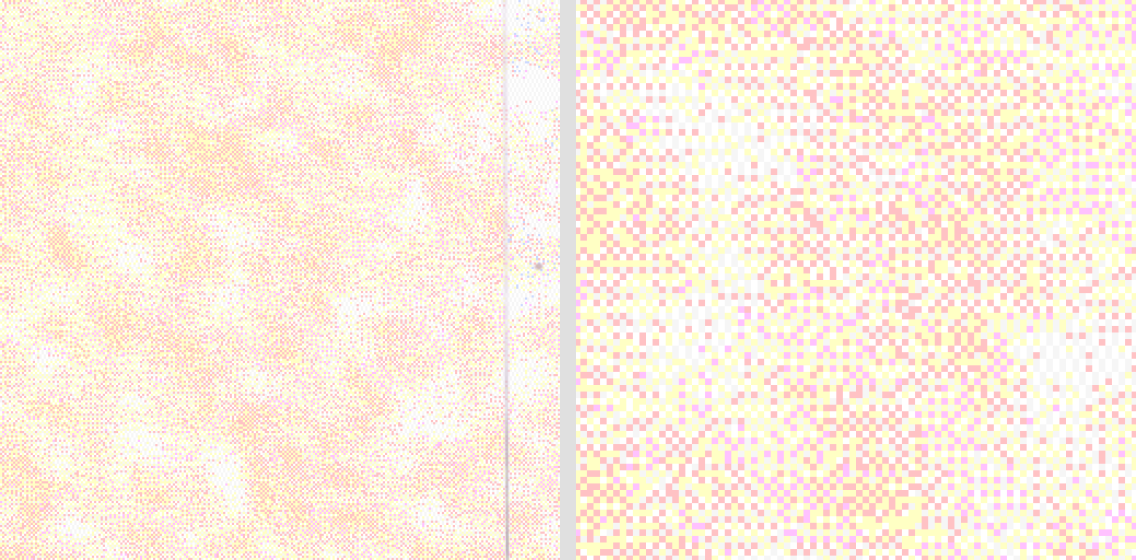
Left, the full canvas; right, a detail of the centre.
A WebGL 1 fragment shader for this texture:

```glsl
precision highp float;

// Pale mottled paper, dithered on a 256-cell grid to white, cream, pink and lilac.
// Noise fields set how often green and blue drop; a two-level checker loosened by
// high-passed hash noise decides which cells do. A seam and a speck lie on top.

uniform vec2 u_resolution;

const float CELLS = 256.0;

float hash(vec2 p) {
  vec3 q = fract(p.xyx * vec3(0.1031, 0.1030, 0.0973));
  q += dot(q, q.yzx + 33.33);
  return fract((q.x + q.y) * q.z);
}

float valueNoise(vec2 p) {
  vec2 i = floor(p), f = fract(p);
  f = f * f * (3.0 - 2.0 * f);
  return mix(mix(hash(i), hash(i + vec2(1.0, 0.0)), f.x),
             mix(hash(i + vec2(0.0, 1.0)), hash(i + 1.0), f.x), f.y);
}

// Evenly spread noise: a hash minus the mean of its diagonal neighbours
float spreadNoise(vec2 c) {
  float around = hash(c + 1.0) + hash(c - 1.0)
               + hash(c + vec2(1.0, -1.0)) + hash(c + vec2(-1.0, 1.0));
  return smoothstep(-0.65, 0.65, hash(c) - 0.25 * around);
}

float seamX(float y) {
  return 0.906 - 0.005 * y;
}

// Dithered colour of one grid cell
vec3 cellColor(vec2 cell) {
  vec2 c = cell + 300.0;
  vec2 uv = (cell + 0.5) / CELLS;

  // Mottling, barely stretched along the falling diagonal
  vec2 q = vec2(uv.x + 0.18 * uv.y, uv.y + 0.1 * uv.x) + 3.0;
  float blotch = 0.55 * valueNoise(q * 14.0) + 0.45 * valueNoise(q.yx * 29.0) - 0.5;
  float rosy = valueNoise(q * 19.0 + 40.0) - 0.5;
  float strip = step(seamX(uv.y), uv.x);
  float fade = strip * smoothstep(0.1, 0.8, uv.y);
  float blueDrop = 0.54 + 1.05 * blotch + 0.12 * (0.5 - uv.x) - 0.28 * fade;
  float greenDrop = 0.25 + 0.5 * blotch + 0.12 * rosy - 0.12 * fade;

  // Checker phase wanders, and green sometimes runs against blue
  float phase = step(0.5, valueNoise(c / 9.0));
  float against = step(0.62, valueNoise(c / 6.0 + 90.0));
  float column = mod(c.x + step(0.5, valueNoise(c / 5.0 + 30.0)), 2.0);
  float spread = mix(spreadNoise(c), column, 0.24);
  float checker = mod(c.x + c.y + phase, 2.0);
  float blueOff = step(0.5 * (checker + spread), blueDrop);
  float greenOff = step(0.5 * (mod(checker + against, 2.0) + spread), greenDrop);

  // Plain white carries a faint grey checker
  vec3 white = vec3(0.965 + 0.035 * mod(c.x + floor(c.y * 0.5), 2.0));
  vec3 tinted = vec3(1.0, 1.0 - 0.24 * greenOff, 1.0 - 0.23 * blueOff);
  vec3 color = mix(white, tinted, max(blueOff, greenOff));

  // Rare blue flecks in the pale strip
  float fleck = step(0.95, hash(c + 71.0)) * step(0.62, valueNoise(c / 12.0 + 20.0));
  return mix(color, vec3(0.8, 0.85, 1.0), fleck * strip * step(0.4, uv.y));
}

// Grid of cells with edges smoothed over one pixel
vec3 ditheredPaper(vec2 uv) {
  vec2 p = uv * CELLS - 0.5;
  vec2 i = floor(p);
  vec2 w = clamp((fract(p) - 0.5) * u_resolution / CELLS + 0.5, 0.0, 1.0);
  return mix(mix(cellColor(i), cellColor(i + vec2(1.0, 0.0)), w.x),
             mix(cellColor(i + vec2(0.0, 1.0)), cellColor(i + 1.0), w.x), w.y);
}

void main() {
  vec2 uv = gl_FragCoord.xy / u_resolution;
  vec3 color = ditheredPaper(uv);

  // Seam: lilac halo above, firmer grey core towards the bottom
  float away = abs(uv.x - seamX(uv.y));
  float wear = 0.5 + 0.5 * valueNoise(vec2(3.0, uv.y * 45.0));
  float low = 1.0 - smoothstep(0.08, 0.45, uv.y);
  float halo = 1.0 - smoothstep(0.002, 0.008, away);
  float core = 1.0 - smoothstep(0.001, 0.004, away);
  color = mix(color, vec3(0.91, 0.86, 0.93), 0.55 * halo * wear);
  color = mix(color, vec3(0.66, 0.63, 0.67), core * wear * mix(0.08, 0.75, low));

  // Speck in the strip
  float speck = 1.0 - smoothstep(0.002, 0.009, length((uv - vec2(0.962, 0.524)) * vec2(0.8, 1.0)));
  color = mix(color, vec3(0.78, 0.66, 0.70), 0.8 * speck);

  gl_FragColor = vec4(color, 1.0);
}
```
